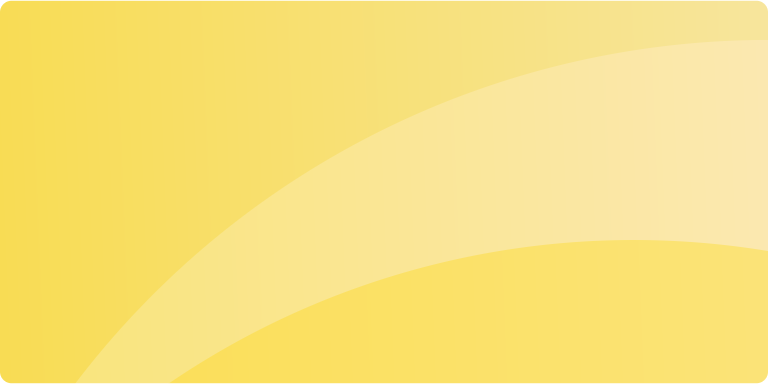
A Shadertoy shader for this background:

```glsl
// Draws a rounded yellow card with a pale curved band sweeping up to the right.

// Lengths are in canvas heights, from the lower left.
const vec3 PAPER      = vec3(1.0);
const vec3 SKY_LEFT   = vec3(0.973, 0.863, 0.330);
const vec3 SKY_RIGHT  = vec3(0.968, 0.898, 0.610);
const vec3 BAND_LEFT  = vec3(0.976, 0.895, 0.475);
const vec3 BAND_RIGHT = vec3(0.984, 0.910, 0.690);
const vec3 HILL_LEFT  = vec3(0.984, 0.870, 0.325);
const vec3 HILL_RIGHT = vec3(0.984, 0.892, 0.470);

const vec2  BAND_CENTER = vec2(2.0, -1.370);
const float BAND_RADIUS = 2.266;
const vec2  HILL_CENTER = vec2(1.65, -1.7726);
const float HILL_RADIUS = 2.1476;

const float GRADIENT_TILT = 0.04;
const float CORNER_RADIUS = 0.030;
const float CARD_INSET    = 0.002;

// Antialiased coverage of the inside (negative side) of a distance field.
float coverage(float dist, float pixel) {
    return clamp(0.5 - dist / pixel, 0.0, 1.0);
}

float circleDistance(vec2 p, vec2 center, float radius) {
    return length(p - center) - radius;
}

float roundedBoxDistance(vec2 p, vec2 halfSize, float radius) {
    vec2 q = abs(p) - halfSize + radius;
    return length(max(q, 0.0)) + min(max(q.x, q.y), 0.0) - radius;
}

void mainImage(out vec4 fragColor, in vec2 fragCoord) {
    float pixel = 1.0 / iResolution.y;
    vec2 canvas = iResolution.xy * pixel;
    vec2 p = fragCoord * pixel;

    // Nearly horizontal gradient shared by all three layers
    float t = clamp((p.x + GRADIENT_TILT * (p.y - 0.5)) / canvas.x, 0.0, 1.0);
    vec3 color = mix(SKY_LEFT, SKY_RIGHT, t);

    // Pale band, then the hill covering its lower side
    float band = coverage(circleDistance(p, BAND_CENTER, BAND_RADIUS), pixel);
    float hill = coverage(circleDistance(p, HILL_CENTER, HILL_RADIUS), pixel);
    color = mix(color, mix(BAND_LEFT, BAND_RIGHT, t), band);
    color = mix(color, mix(HILL_LEFT, HILL_RIGHT, t), hill);

    // Rounded card outline
    vec2 halfCard = 0.5 * canvas - vec2(0.0, CARD_INSET);
    float card = roundedBoxDistance(p - 0.5 * canvas, halfCard, CORNER_RADIUS);
    color = mix(PAPER, color, coverage(card, pixel));

    fragColor = vec4(color, 1.0);
}
```
